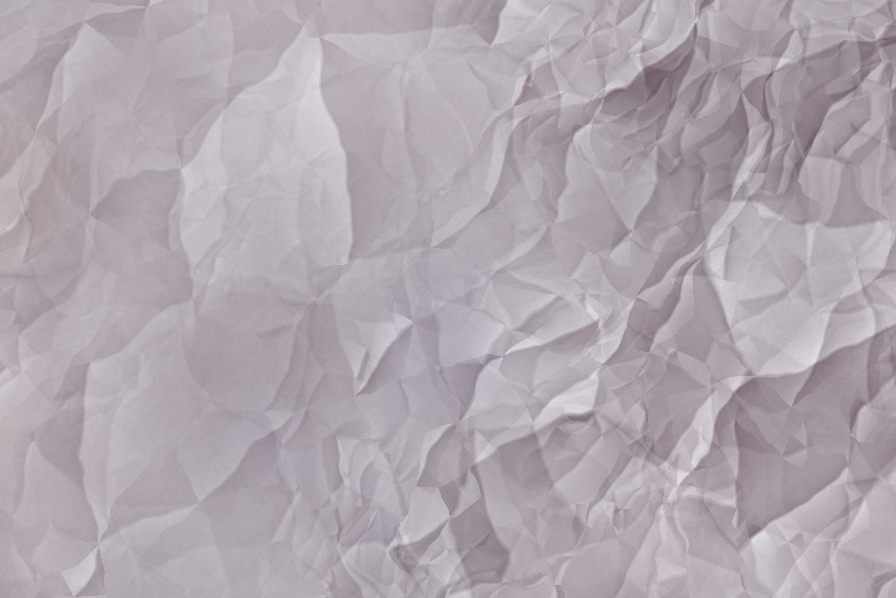
Write a WebGL 1 fragment shader that draws this texture.

```glsl
precision highp float;

// Crumpled mauve-grey wrapping paper under soft light from the upper left.
// Warped, stretched Voronoi layers give tilted facets and lit creases;
// fractal noise adds broad undulation, tint drift and fine fibre grain.

uniform vec2 u_resolution;

const vec3 PAPER = vec3(0.705, 0.670, 0.700);
const vec3 TONE_TINT = vec3(1.0, 1.14, 1.09);   // shadows turn warmer
const vec3 HUE_DRIFT = vec3(-0.035, 0.002, 0.035);
const vec2 LIGHT = vec2(-0.83, 0.56);
const float CREASE_GAIN = 0.115;
const float CREASE_WIDTH = 0.20;    // in cells
const float FACET_GAIN = 0.052;
const float LINE_GAIN = 0.13;
const float LINE_WIDTH = 0.0035;    // in canvas heights
const float EDGE_SOFT = 0.0025;
const float WAVE_GAIN = 0.20;
const float GRAIN_GAIN = 0.030;
const float SMOOTH_AREA = 0.32;     // crease strength in the calm left part

float hash(vec2 p) {
  vec3 q = fract(p.xyx * vec3(0.1031, 0.1030, 0.0973));
  q += dot(q, q.yzx + 33.33);
  return fract((q.x + q.y) * q.z);
}

vec2 hash2(vec2 p) {
  return vec2(hash(p + 17.0), hash(p + 71.0));
}

float noise(vec2 p) {
  vec2 i = floor(p);
  vec2 f = fract(p);
  f = f * f * (3.0 - 2.0 * f);
  return mix(mix(hash(i), hash(i + vec2(1.0, 0.0)), f.x),
             mix(hash(i + vec2(0.0, 1.0)), hash(i + vec2(1.0)), f.x), f.y);
}

vec2 noise2(vec2 p) {
  return vec2(noise(p), noise(p + 43.7)) - 0.5;
}

float fbm(vec2 p) {
  float sum = 0.0;
  float gain = 0.53;
  for (int i = 0; i < 4; i++) {
    sum += gain * noise(p);
    p = mat2(1.6, 1.2, -1.2, 1.6) * p + 9.3;
    gain *= 0.5;
  }
  return sum;
}

// Shading of one layer of folds; cells are long along the given angle.
float folds(vec2 p, float cells, float angle, float stretch, float seed) {
  float c = cos(angle);
  float s = sin(angle);
  mat2 toCell = mat2(c / stretch, -s, s / stretch, c) * cells;
  vec2 q = toCell * p + seed;
  vec2 base = floor(q);
  vec2 id1 = base, id2 = base, near1 = q, near2 = q;
  float best1 = 100.0, best2 = 100.0;
  for (int y = -1; y <= 1; y++) {
    for (int x = -1; x <= 1; x++) {
      vec2 id = base + vec2(float(x), float(y));
      vec2 site = id + hash2(id);
      float d = dot(site - q, site - q);
      if (d < best1) {
        best2 = best1; id2 = id1; near2 = near1;
        best1 = d; id1 = id; near1 = site;
      } else if (d < best2) {
        best2 = d; id2 = id; near2 = site;
      }
    }
  }
  vec2 across = normalize(near2 - near1);
  float edge = max(dot(0.5 * (near1 + near2) - q, across), 0.0);
  float soft = smoothstep(0.0, EDGE_SOFT * cells, edge);
  float slope = dot(normalize(across * toCell), LIGHT);

  // The pair of cells decides whether their fold is a ridge or a valley.
  vec2 pair = id1 + id2;
  float fold = 2.0 * hash(pair + 5.0) - 1.0;
  float crease = fold * slope * exp(-edge / CREASE_WIDTH) * soft;

  float tilt1 = hash(id1 + 31.0) - 0.5;
  float tilt2 = hash(id2 + 31.0) - 0.5;
  float facet = mix(0.5 * (tilt1 + tilt2), tilt1, soft);
  facet += 0.5 * dot(q - near1, hash2(id1 + 90.0) - 0.5);

  // Rare deep folds leave a thin shadow of varying depth.
  float deep = smoothstep(0.76, 1.0, hash(pair + 57.0));
  float line = deep * exp(-edge / (cells * LINE_WIDTH)) * noise(p * 17.0 + seed);
  return CREASE_GAIN * crease + FACET_GAIN * facet - LINE_GAIN * line;
}

void main() {
  vec2 p = gl_FragCoord.xy / u_resolution.y;
  float across = gl_FragCoord.x / u_resolution.x;

  // Bend the straight cell borders into irregular folds.
  vec2 w = p + 0.09 * noise2(p * 4.0) + 0.030 * noise2(p * 13.0)
         + 0.008 * noise2(p * 42.0);

  float place = across + 0.7 * (noise(p * 3.1 + 6.0) - 0.5);
  float crumple = mix(SMOOTH_AREA, 1.0, smoothstep(0.08, 0.48, place));
  float small = crumple * smoothstep(0.15, 0.75, noise(p * 5.0 + 21.0));

  float tone = WAVE_GAIN * (fbm(p * 2.3 + 3.0) - 0.5);
  tone += folds(w, 4.0, 0.95, 1.5, 11.0) * mix(0.7, 1.0, crumple);
  tone += folds(w, 8.5, 1.15, 1.7, 37.0) * crumple;
  tone += folds(w, 14.0, 2.3, 1.6, 63.0) * crumple * 0.85;
  tone += folds(w, 24.0, 0.8, 1.8, 85.0) * small * 0.8;

  float grain = 0.6 * noise(p * 300.0) + 0.4 * noise(p * 130.0 + 8.0) - 0.5;
  tone += GRAIN_GAIN * grain;

  float hue = fbm(p * 1.8 + 50.0) - 0.5;
  gl_FragColor = vec4(PAPER + TONE_TINT * tone + HUE_DRIFT * hue, 1.0);
}
```
